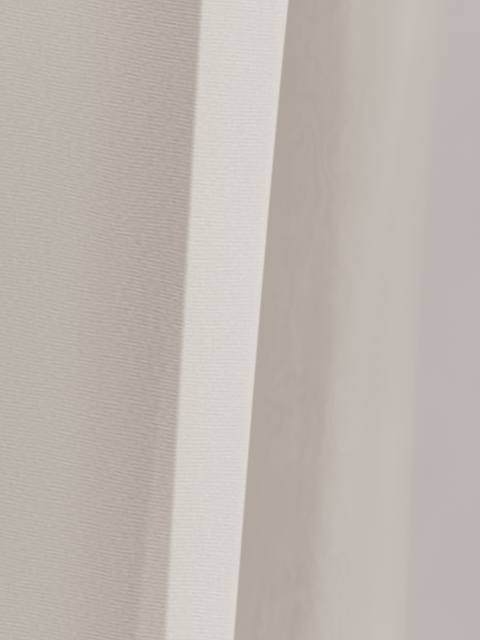
This texture is drawn by a Shadertoy shader. Its source:

```glsl
#define THREAD_ROWS 165.0
#define THREAD_COLS 130.0
#define WEAVE_DEPTH 0.030
#define DASH_DEPTH 0.034
#define MOIRE_DEPTH 0.009
#define GRAIN_DEPTH 0.022
#define SHADE_COLOR vec3(0.686, 0.653, 0.622)
#define CLOTH_COLOR vec3(0.730, 0.702, 0.671)
#define VEIL_COLOR vec3(0.764, 0.737, 0.720)
#define MAUVE_COLOR vec3(0.738, 0.709, 0.699)
#define BRIGHT_COLOR vec3(0.840, 0.820, 0.800)

const float TAU = 6.2831853;

vec2 hashGradient(vec2 cell) {
    vec3 p = fract(vec3(cell.xyx) * vec3(0.1031, 0.1030, 0.0973));
    p += dot(p, p.yzx + 33.33);
    return 2.0 * fract((p.xx + p.yz) * p.zy) - 1.0;
}

float gradientNoise(vec2 p) {
    vec2 i = floor(p), f = fract(p);
    vec2 w = f * f * f * (f * (f * 6.0 - 15.0) + 10.0);
    vec2 e = vec2(1.0, 0.0);
    float low = mix(dot(hashGradient(i), f),
                    dot(hashGradient(i + e.xy), f - e.xy), w.x);
    float high = mix(dot(hashGradient(i + e.yx), f - e.yx),
                     dot(hashGradient(i + e.xx), f - e.xx), w.x);
    return mix(low, high, w.y);
}

float fbm(vec2 p) {
    float sum = 0.0, gain = 0.5;
    for (int i = 0; i < 4; i++) {
        sum += gain * gradientNoise(p);
        p = p * 2.03 + 17.0;
        gain *= 0.5;
    }
    return sum;
}

// Soft step across a fold at the given position
float fold(float x, float edge, float softness) {
    return smoothstep(-softness, softness, x - edge);
}

// Sine stripes that fade out when too fine for the canvas
float stripes(float phase) {
    return sin(TAU * phase) * (1.0 - smoothstep(0.4, 0.7, fwidth(phase)));
}

void mainImage(out vec4 fragColor, in vec2 fragCoord) {
    vec2 uv = fragCoord / iResolution.xy;
    float x = uv.x, y = uv.y;
    float pixel = 1.0 / iResolution.x;

    // Fold lines, all leaning to the right as they rise
    float hemEdge = 0.283 + 0.130 * y;
    float bandLeft = 0.344 + 0.076 * y;
    float bandRight = 0.487 + 0.103 * y + 0.011 * y * y * y;
    float shadeEdge = 0.665 + 0.055 * y;
    float veilEdge = 0.685 + 0.130 * y + 0.030 * y * y;
    float lastEdge = 0.845 + 0.030 * y + 0.045 * y * y;

    // Thread patterns: slanted rows on the left, level rows on the band
    float bend = 1.6 * gradientNoise(uv * vec2(6.0, 9.0));
    float rows = stripes(y * THREAD_ROWS + x * 22.0 + bend);
    float cols = stripes((x - 0.09 * y) * THREAD_COLS + bend);
    float bandRows = stripes(y * THREAD_ROWS + x * 5.0 + bend);
    float uneven = 0.7 + 1.4 * gradientNoise(uv * vec2(30.0, 70.0));
    float dashes = gradientNoise(vec2(x * 75.0, y * 230.0 + x * 30.0));

    // Left cloth, darkening toward the bright band
    float nearBand = smoothstep(-0.30, -0.02, x - bandLeft);
    vec3 left = mix(CLOTH_COLOR, SHADE_COLOR, nearBand * 0.85);
    left += 0.018 * smoothstep(0.55, 1.0, y) * (1.0 - 0.5 * nearBand);
    left += 0.008 * smoothstep(0.3, 0.0, y) * (1.0 - x);
    float hem = fold(x, hemEdge, 0.008);
    left += vec3(0.034, 0.034, 0.036) * hem * smoothstep(0.70, 0.0, y);
    float dots = smoothstep(0.12, 0.34, x);
    left += WEAVE_DEPTH * uneven * rows * mix(0.55, 0.8 + 0.4 * cols, dots);
    left += DASH_DEPTH * dashes * mix(0.8, 1.3, dots);

    // Bright doubled band
    float across = (x - bandLeft) / (bandRight - bandLeft);
    float calm = 1.0 - 0.7 * smoothstep(0.7, 1.0, across);
    vec3 band = BRIGHT_COLOR + vec3(0.018, 0.020, 0.022) * (across - 0.4);
    band += 0.010 * smoothstep(0.85, 1.0, across);
    band += (0.45 * WEAVE_DEPTH * uneven * bandRows + 0.7 * DASH_DEPTH * dashes) * calm;

    // Sheer layers on the right
    vec3 right = SHADE_COLOR + vec3(0.016, 0.014, 0.013);
    right -= 0.014 * smoothstep(0.10, 0.0, x - bandRight) * smoothstep(0.1, 0.7, y);
    right = mix(right, CLOTH_COLOR + 0.006, fold(x, shadeEdge, 0.030));
    right = mix(right, VEIL_COLOR, fold(x, veilEdge - 0.035, 0.045) * 0.8);
    right -= 0.012 * fold(x, veilEdge + 0.025, 0.010) * smoothstep(0.1, 0.8, y);
    right += 0.010 * smoothstep(0.05, 0.0, abs(x - lastEdge + 0.045));
    right = mix(right, MAUVE_COLOR, fold(x, lastEdge, 0.008) * 0.85);
    right += 0.012 * smoothstep(0.75, 1.0, y) * fold(x, shadeEdge, 0.04);

    // Watery contours and fine streaks where the sheer layers overlap
    vec2 drift = vec2(x - 0.07 * y, y);
    float warp = fbm(drift * vec2(11.0, 8.0) + 4.0);
    float contour = stripes(5.0 * warp + 16.0 * drift.x + 3.0 * y);
    float overlap = smoothstep(0.0, 0.05, x - bandRight)
                  * (1.0 - smoothstep(0.0, 0.10, x - shadeEdge));
    float patchy = 0.5 + 0.9 * gradientNoise(drift * vec2(10.0, 7.0) + 31.0);
    right += MOIRE_DEPTH * contour * overlap * patchy;
    right += 0.014 * warp + 0.010 * gradientNoise(drift * vec2(60.0, 12.0)) * overlap;

    // Layers joined by edges; loose threads fray the left one
    float frayed = bandLeft + 0.005 * dashes;
    vec3 color = mix(left, band, fold(x, frayed, 0.005 + pixel));
    color = mix(color, right, fold(x, bandRight, 0.001 + pixel));

    // Fine grain and slow tonal drift
    float grain = gradientNoise(uv * vec2(150.0, 200.0));
    color += GRAIN_DEPTH * grain * mix(1.0, 0.25, step(bandRight, x));
    color += 0.010 * gradientNoise(uv * vec2(3.0, 4.0) + 9.0);

    fragColor = vec4(clamp(color, 0.0, 1.0), 1.0);
}
```
